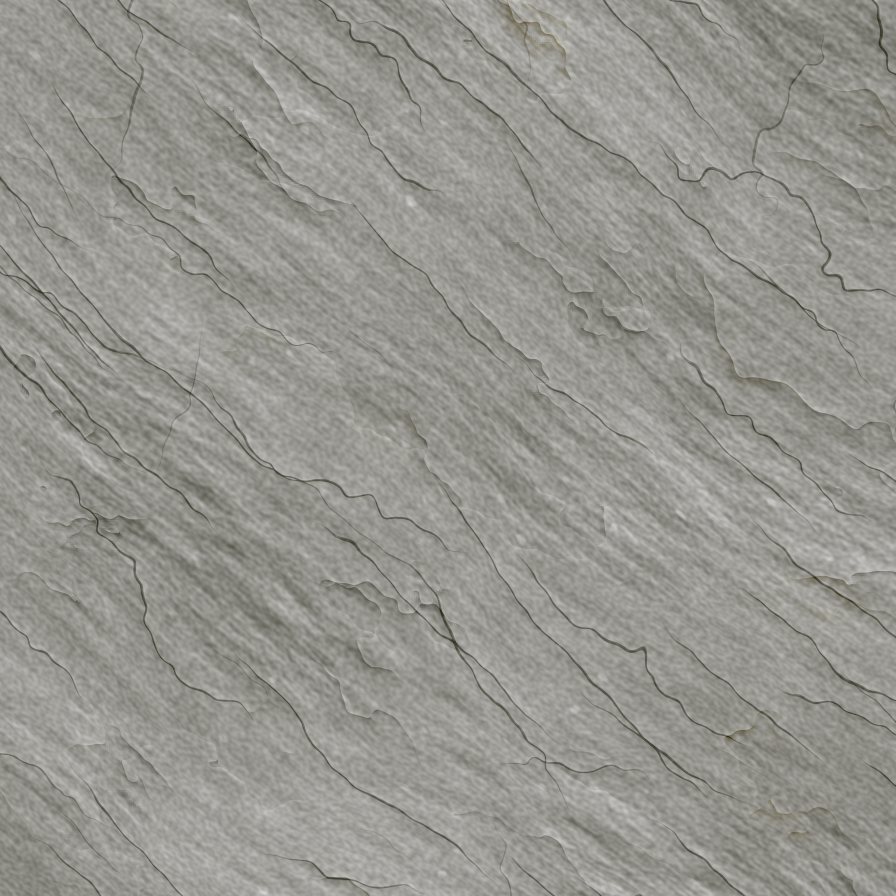
Reproduce this texture procedurally as a WebGL 2 fragment shader.

```glsl
#version 300 es
precision highp float;

#define GRAIN_ANGLE -0.68
#define BASE_TONE 0.582
#define BROAD_CONTRAST 0.085
#define RELIEF_CONTRAST 0.42
#define STREAK_CONTRAST 0.07
#define GRIT_CONTRAST 0.10
#define CRACK_WIDTH 0.0011
#define CRACK_DEPTH 0.23
#define LEDGE_SHADOW 0.15
#define LEDGE_RIM 0.09
#define WARM_CAST vec3(0.010, 0.006, -0.019)
#define OCHRE vec3(0.030, 0.010, -0.045)

uniform vec2 u_resolution;
out vec4 fragColor;

mat2 turn(float a) {
    float c = cos(a), s = sin(a);
    return mat2(c, -s, s, c);
}

vec2 latticeGradient(vec2 cell) {
    uvec2 k = uvec2(ivec2(cell));
    uint h = k.x * 1597u ^ k.y * 51749u;
    h = (h ^ (h >> 15)) * 739397u + k.y;
    h = (h ^ (h >> 13)) * 374761u;
    h ^= h >> 16;
    float a = float(h & 65535u) * 6.28319 / 65536.0;
    return vec2(cos(a), sin(a));
}

// Gradient noise, roughly -0.7 to 0.7
float noise(vec2 p) {
    vec2 i = floor(p), f = p - i;
    vec2 u = f * f * f * (f * (f * 6.0 - 15.0) + 10.0);
    vec2 e = vec2(1, 0);
    float a = dot(latticeGradient(i), f);
    float b = dot(latticeGradient(i + e.xy), f - e.xy);
    float c = dot(latticeGradient(i + e.yx), f - e.yx);
    float d = dot(latticeGradient(i + 1.0), f - 1.0);
    return mix(mix(a, b, u.x), mix(c, d, u.x), u.y);
}

float fbm(vec2 p) {
    float sum = 0.0, amp = 1.0;
    for (int i = 0; i < 4; i++) {
        sum += amp * noise(p);
        p = p * 2.03 + 17.3;
        amp *= 0.5;
    }
    return sum;
}

vec2 canvasGradient(float f) {
    return vec2(dFdx(f), dFdy(f)) * u_resolution.y;
}

// Broken lines along q.x: positive where dark, negative on the lit lip
float crack(vec2 q, float density, float coverage, float seed) {
    vec2 s = vec2(seed, seed * 1.7);
    float f = q.y * density + 1.1 * noise(q * vec2(2.0, density * 0.4) + s)
            + 0.3 * noise(q * vec2(9.0, density) + s)
            + 0.1 * noise(q * 38.0 + s);
    float slope = max(length(canvasGradient(f)), 0.4 * density);
    float id = floor(f + 0.5);
    float d = (f - id) / slope;
    float present = smoothstep(0.0, 0.16, noise(vec2(q.x * 2.6, id * 7.37) + s) + coverage);
    float width = CRACK_WIDTH * present * (0.5 + 2.2 * abs(noise(q * 11.0 + s)));
    float px = 0.7 / u_resolution.y;
    float line = 1.0 - smoothstep(max(width - px, 0.0), width + px, abs(d));
    float lip = smoothstep(0.0, 0.002, d) * exp(-abs(d) / 0.004);
    float dip = exp(-abs(d) / 0.006) * step(d, 0.0);
    return present * (line + 0.2 * dip - 0.25 * lip);
}

// Edges of split slabs: x shadow, y lit rim
vec2 ledge(vec2 p, float size, float seed) {
    vec2 q = p * size + seed;
    float f = noise(q * vec2(2.0, 6.0)) + 0.32 * noise(q * vec2(9.0, 15.0))
            + 0.09 * noise(q * vec2(30.0, 38.0));
    vec2 g = canvasGradient(f);
    float slope = max(length(g), 1.5 * size);
    float d = f / slope;
    float facing = dot(g, vec2(0.3, 0.95)) / slope;
    float present = smoothstep(0.0, 0.28, noise(q * vec2(2.4, 3.6) + 41.0));
    float edge = 0.7 / u_resolution.y;
    float inside = smoothstep(-edge, edge, d);
    float overhang = smoothstep(-0.1, 0.7, facing);
    float shadow = (1.0 - inside) * overhang
                 * (0.6 * exp(-abs(d) / 0.010) + 0.7 * exp(-abs(d) / 0.002));
    float rim = inside * exp(-abs(d) / 0.004) * (0.35 + 0.65 * abs(facing));
    return present * vec2(shadow, rim);
}

void main() {
    vec2 uv = gl_FragCoord.xy / u_resolution.y;
    vec2 p = turn(GRAIN_ANGLE) * uv + 5.0;
    p.y += 0.05 * noise(uv * 1.8 + 3.0) + 0.012 * noise(uv * 6.0 + 9.0);

    // Broad tone, lit relief, streaks and grit
    float tone = BASE_TONE + BROAD_CONTRAST * fbm(p * vec2(1.6, 4.5));
    float rough = 0.55 + 1.1 * smoothstep(-0.15, 0.4, noise(p * vec2(2.2, 4.5) + 23.0));
    vec2 relief = vec2(7.0, 22.0);
    float lit = fbm(p * relief) - fbm((p + vec2(-0.001, 0.0023)) * relief);
    tone += RELIEF_CONTRAST * rough * lit;
    tone += STREAK_CONTRAST * noise(p * vec2(14.0, 105.0) + 61.0);
    tone += GRIT_CONTRAST * (noise(p * vec2(150.0, 230.0)) + 0.5 * noise(p * vec2(80.0, 125.0)));
    tone += 0.10 * smoothstep(0.42, 0.6, noise(p * vec2(42.0, 65.0) + 87.0));

    // Slab edges at three sizes
    vec2 edges = vec2(0.0);
    for (int i = 0; i < 3; i++) {
        float k = float(i);
        edges += ledge(turn(0.12 * (k - 1.0)) * p, 0.8 + 0.55 * k, 13.0 * k + 2.0);
    }
    tone += LEDGE_RIM * min(edges.y, 1.2) - LEDGE_SHADOW * min(edges.x, 1.5);

    // Cracks along the grain, then sparse ones across it
    float cracks = 0.0;
    for (int i = 0; i < 3; i++) {
        float k = float(i);
        cracks += crack(turn(0.13 * (1.0 - k)) * p, 7.0 + 6.0 * k, -0.02 - 0.04 * k, 19.0 * k + 7.0);
    }
    cracks += 0.6 * crack(turn(-0.95) * p, 6.0, -0.16, 71.0);
    tone -= CRACK_DEPTH * clamp(cracks, -0.4, 1.3);

    // Warm grey, with ochre stains beneath some edges
    float stain = smoothstep(0.05, 0.35, noise(uv * 4.0 + 31.0)) * min(edges.x + 0.4 * edges.y, 1.0);
    vec3 color = tone + WARM_CAST * (1.0 + 3.0 * (0.56 - tone)) + OCHRE * stain;
    fragColor = vec4(clamp(color, 0.0, 1.0), 1.0);
}
```
